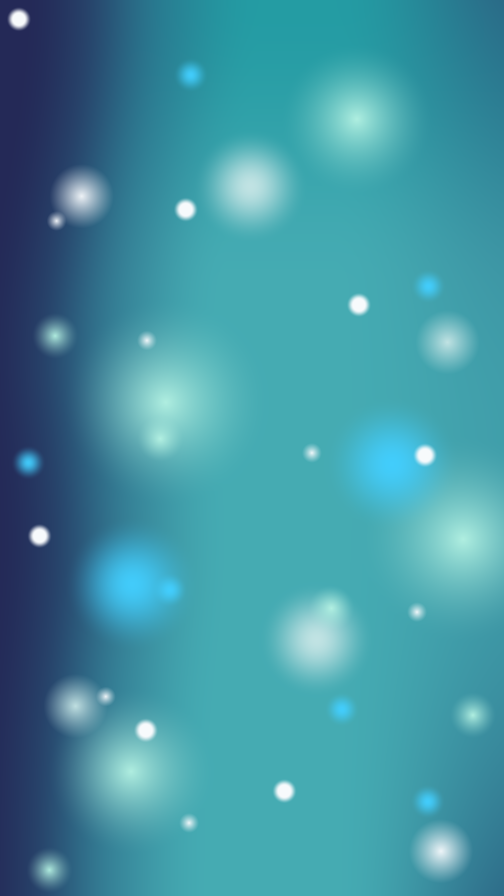
Give the GLSL for this background, as a WebGL 1 fragment shader.

```glsl
precision highp float;

uniform vec2 u_resolution;

#define NAVY vec3(0.14, 0.16, 0.34)
#define TEAL vec3(0.27, 0.67, 0.70)
#define TOP_TEAL vec3(0.14, 0.61, 0.64)
#define SHADE vec3(0.17, 0.40, 0.52)
#define MINT vec3(0.71, 0.95, 0.89)
#define PEARL vec3(0.78, 0.90, 0.90)
#define WHITE vec3(0.97, 0.98, 0.99)
#define AZURE vec3(0.26, 0.81, 1.0)
#define COLUMNS 4
#define ROWS 7

vec2 hash2(vec2 cell) {
  vec2 k = vec2(dot(cell, vec2(127.1, 311.7)), dot(cell, vec2(269.5, 183.3)));
  return fract(sin(k) * 4375.85);
}

// Distance between two canvas points, in canvas widths
float span(vec2 a, vec2 b) {
  return length((a - b) * vec2(1.0, u_resolution.y / u_resolution.x));
}

// Blend in a round light that fades to nothing at its radius
vec3 glow(vec3 base, vec2 uv, vec2 center, float radius, vec3 tint, float falloff) {
  float s = clamp(1.0 - span(uv, center) / radius, 0.0, 1.0);
  return mix(base, tint, 0.95 * pow(s, falloff));
}

vec3 softOrb(vec3 base, vec2 uv, vec2 center, float radius, vec3 tint) {
  float s = 1.0 - smoothstep(0.0, radius, span(uv, center));
  return mix(base, tint, 0.95 * s);
}

vec3 backdrop(vec2 uv) {
  vec3 water = mix(TEAL, TOP_TEAL, smoothstep(0.68, 1.0, uv.y));
  float corner = abs(uv.y - 0.5) * 2.0;
  float rightShade = smoothstep(0.66, 1.08, uv.x) * (0.2 + 0.8 * corner * corner);
  water = mix(water, SHADE, rightShade);

  // Dark left side, wider toward the top
  float x = uv.x - 0.10 * smoothstep(0.55, 1.0, uv.y)
          - 0.04 * exp(-30.0 * (uv.y - 0.4) * (uv.y - 0.4));
  vec3 color = mix(NAVY, SHADE, smoothstep(-0.06, 0.24, x));
  return mix(color, water, smoothstep(0.06, 0.42, x));
}

// Small lights: one jittered light per cell, cycling through four kinds
vec3 sparkles(vec3 color, vec2 uv) {
  for (int row = 0; row < ROWS; row++) {
    for (int col = 0; col < COLUMNS; col++) {
      vec2 cell = vec2(float(col), float(row));
      vec2 place = cell + 0.15 + 0.7 * hash2(cell);
      vec2 center = place / vec2(float(COLUMNS), float(ROWS));
      center.y = 1.0 - center.y;
      float kind = mod(cell.x + 3.0 * cell.y, 4.0);
      // The upper right stays calm
      if (col > 1 && row < 2) continue;

      if (kind < 0.5) {
        float disc = 1.0 - smoothstep(0.011, 0.025, span(uv, center));
        color = mix(color, WHITE, disc);
      } else if (kind < 1.5) {
        color = softOrb(color, uv, center, 0.035, AZURE);
      } else if (kind < 2.5) {
        color = glow(color, uv, center, 0.046, MINT, 1.4);
      } else {
        color = glow(color, uv, center, 0.02, WHITE, 1.2);
      }
    }
  }
  return color;
}

void main() {
  vec2 uv = gl_FragCoord.xy / u_resolution;
  vec3 color = backdrop(uv);

  // Wide mint lights
  color = glow(color, uv, vec2(0.708, 0.867), 0.150, MINT, 1.6);
  color = glow(color, uv, vec2(0.329, 0.551), 0.205, MINT, 1.7);
  color = glow(color, uv, vec2(0.919, 0.398), 0.205, MINT, 1.7);
  color = glow(color, uv, vec2(0.260, 0.139), 0.165, MINT, 1.6);

  // Azure orbs
  color = softOrb(color, uv, vec2(0.778, 0.482), 0.135, AZURE);
  color = softOrb(color, uv, vec2(0.262, 0.348), 0.135, AZURE);

  // Pearl orbs
  color = softOrb(color, uv, vec2(0.497, 0.792), 0.115, PEARL);
  color = softOrb(color, uv, vec2(0.628, 0.286), 0.115, PEARL);

  // Compact white lights
  color = glow(color, uv, vec2(0.162, 0.781), 0.064, WHITE, 1.1);
  color = glow(color, uv, vec2(0.888, 0.618), 0.064, PEARL, 1.1);
  color = glow(color, uv, vec2(0.150, 0.212), 0.064, PEARL, 1.1);
  color = glow(color, uv, vec2(0.875, 0.050), 0.064, WHITE, 1.1);

  color = sparkles(color, uv);
  gl_FragColor = vec4(color, 1.0);
}
```
